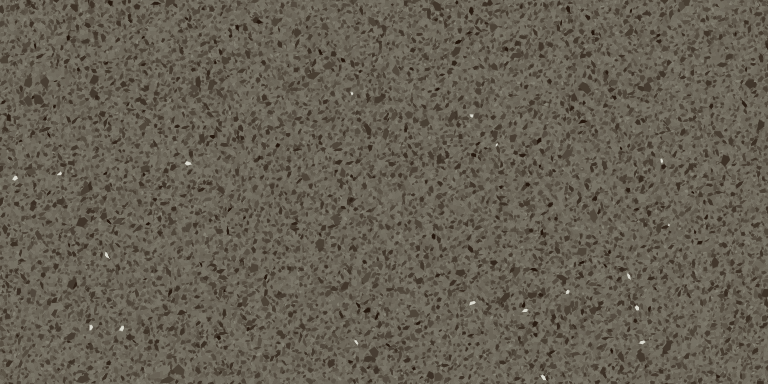
A WebGL 1 fragment shader for this texture:

```glsl
precision highp float;
// Polished engineered stone: a mottled grey-brown ground packed with angular chips.
// The ground is cellular noise; each chip layer scatters random convex polygons
// on a jittered grid, from fine grit to rare white flecks.

uniform vec2 u_resolution;

const vec3 DARK_BROWN = vec3(0.22, 0.175, 0.133);
const vec3 PALE_GREY = vec3(0.47, 0.452, 0.40);
const vec3 WHITE_FLECK = vec3(0.86, 0.86, 0.82);
const float TAU = 6.2831853;
const int SIDES = 5;

float hash(vec2 cell, float seed) {
  vec3 q = fract(cell.xyx * vec3(0.1031, 0.1030, 0.0973) + seed * 0.137);
  q += dot(q, q.yzx + 33.33);
  return fract((q.x + q.y) * q.z);
}

vec2 hash2(vec2 cell, float seed) {
  return vec2(hash(cell, seed), hash(cell, seed + 1.0));
}

vec2 rotate(vec2 v, float angle) {
  float c = cos(angle), s = sin(angle);
  return vec2(c * v.x + s * v.y, c * v.y - s * v.x);
}

// Random value of the nearest jittered cell centre.
float cellTone(vec2 p, float seed) {
  vec2 base = floor(p);
  float nearest = 9.0, tone = 0.0;
  for (int j = -1; j <= 1; j++) {
    for (int i = -1; i <= 1; i++) {
      vec2 cell = base + vec2(float(i), float(j));
      vec2 away = p - cell - hash2(cell, seed);
      float d = dot(away, away);
      if (d < nearest) {
        nearest = d;
        tone = hash(cell, seed + 2.0);
      }
    }
  }
  return tone;
}

// Signed distance to a convex polygon with uneven sides.
float chipDistance(vec2 q, float radius, vec2 cell, float seed) {
  float d = -radius;
  for (int k = 0; k < SIDES; k++) {
    float n = float(k);
    float angle = TAU * (n + 0.6 * hash(cell, seed + n)) / float(SIDES);
    float reach = radius * mix(0.6, 1.15, hash(cell, seed + n + 7.0));
    d = max(d, dot(q, vec2(cos(angle), sin(angle))) - reach);
  }
  return d;
}

// One layer of chips: x is coverage, y is a random tone from 0 to 1.
// The radius is in cells; stretch lengthens a chip along its own axis.
vec2 chips(vec2 p, float cells, float density, float radius, float stretch, float seed) {
  vec2 g = p * cells;
  vec2 base = floor(g);
  float soft = cells * max(0.0018, 0.7 / u_resolution.y);
  vec2 result = vec2(0.0);
  for (int j = -1; j <= 1; j++) {
    for (int i = -1; i <= 1; i++) {
      vec2 cell = base + vec2(float(i), float(j));
      if (hash(cell, seed) < density) {
        vec2 q = g - cell - hash2(cell, seed + 1.0);
        q = rotate(q, 1.15 + 2.6 * (hash(cell, seed + 3.0) - 0.5));
        float s = mix(1.0, stretch, hash(cell, seed + 4.0));
        q *= vec2(1.0 / s, s);
        float r = radius * mix(0.65, 1.35, hash(cell, seed + 5.0));
        float d = chipDistance(q, r, cell, seed + 6.0);
        float cover = 1.0 - smoothstep(-soft, soft, d);
        if (cover > result.x) result = vec2(cover, hash(cell, seed + 21.0));
      }
    }
  }
  return result;
}

// Lay a chip layer over a tone, spreading its tones between two limits.
float inlay(float tone, vec2 chip, float darkest, float lightest) {
  return mix(tone, mix(darkest, lightest, chip.y), chip.x);
}

void main() {
  vec2 p = gl_FragCoord.xy / u_resolution.y;

  // Mottled ground
  float tone = mix(0.76, 1.03, cellTone(p * 110.0, 3.0));

  // Grit, pale specks, chips, large chips and black slivers
  tone = inlay(tone, chips(p, 92.0, 0.60, 0.36, 1.5, 40.0), 0.25, 0.78);
  tone = inlay(tone, chips(p, 80.0, 0.10, 0.24, 1.5, 80.0), 1.02, 1.25);
  tone = inlay(tone, chips(p, 60.0, 0.45, 0.34, 1.55, 120.0), 0.02, 0.62);
  tone = inlay(tone, chips(p, 32.0, 0.08, 0.30, 1.4, 160.0), 0.05, 0.45);
  tone = inlay(tone, chips(p, 40.0, 0.07, 0.21, 1.6, 200.0), -0.35, 0.08);
  vec3 colour = mix(DARK_BROWN, PALE_GREY, tone);

  // Rare white flecks
  float fleck = chips(p, 55.0, 0.0025, 0.27, 1.5, 240.0).x;
  gl_FragColor = vec4(mix(colour, WHITE_FLECK, fleck), 1.0);
}
```
